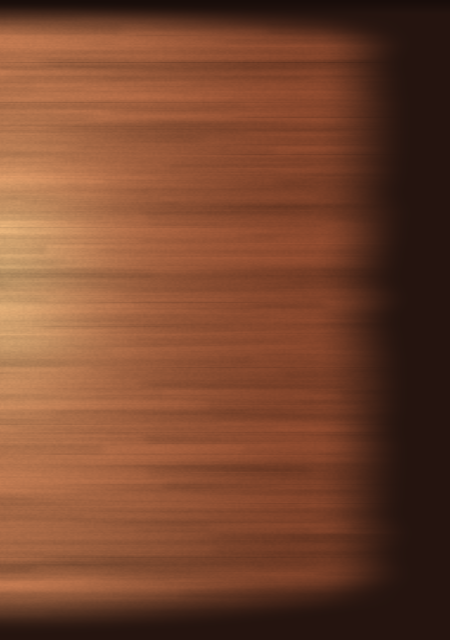
A Shadertoy shader for this texture:

```glsl
// Horizontal wood grain lit from the left, sinking into dark rounded borders.
#define GLOW_CENTER vec2(-0.02, 0.56)
#define GLOW_SIZE vec2(0.21, 0.19)
#define GLOW_COLOR vec3(0.84, 0.67, 0.46)
#define WOOD_LIGHT vec3(0.685, 0.425, 0.280)
#define WOOD_DEEP vec3(0.510, 0.265, 0.165)
#define SHADOW_COLOR vec3(0.145, 0.080, 0.060)
#define STREAK_CONTRAST 0.34
#define BOARD_CONTRAST 0.10
#define SEAM_STRENGTH 0.16
#define GRAIN_STRENGTH 0.05

float hash(vec2 p) {
    vec3 q = fract(vec3(p.xyx) * 0.1031);
    q += dot(q, q.yzx + 33.33);
    return fract((q.x + q.y) * q.z);
}

float noise(vec2 p) {
    vec2 cell = floor(p);
    vec2 f = fract(p);
    f = f * f * (3.0 - 2.0 * f);
    float low = mix(hash(cell), hash(cell + vec2(1, 0)), f.x);
    float high = mix(hash(cell + vec2(0, 1)), hash(cell + vec2(1, 1)), f.x);
    return mix(low, high, f.y);
}

// Layered noise drawn out along x, centred on zero.
float streaks(vec2 uv) {
    float sum = 0.0;
    float weight = 0.40;
    vec2 scale = vec2(1.6, 24.0);
    for (int i = 0; i < 4; i++) {
        sum += weight * (noise(uv * scale + float(i) * 17.3) - 0.5);
        scale *= vec2(1.5, 2.05);
        weight *= 0.72;
    }
    return sum;
}

// Narrow strips cut into lengths, each with its own tone.
float boards(vec2 uv, float rows, float seed) {
    float y = uv.y * rows + 0.45 * noise(vec2(uv.x * 3.0, uv.y * rows * 0.5) + seed);
    float row = floor(y);
    float x = uv.x * mix(1.2, 3.2, hash(vec2(row, seed))) + 7.0 * hash(vec2(row, seed + 4.0));
    float piece = floor(x);
    float joint = smoothstep(0.90, 1.0, fract(x));
    float tone = mix(hash(vec2(piece, row + seed)), hash(vec2(piece + 1.0, row + seed)), joint);
    float f = fract(y);
    float edge = smoothstep(0.0, 0.18, f) * smoothstep(1.0, 0.82, f);
    return (tone - 0.5) * edge;
}

// Thin lines between strips, present over random spans.
float seams(vec2 uv, float rows) {
    float y = uv.y * rows;
    float row = floor(y);
    float offset = 0.2 + 0.6 * hash(vec2(row, 61.0));
    float line = 1.0 - smoothstep(0.02, 0.09, abs(fract(y) - offset));
    float span = noise(vec2(uv.x * 2.5 + 9.0 * hash(vec2(row, 5.0)), row * 3.0));
    return line * smoothstep(0.50, 0.75, span) * (hash(vec2(row, 23.0)) - 0.3);
}

// Broad tonal bands: height, half width, strength, and x where they peak.
float bands(vec2 uv) {
    vec4 band[10] = vec4[10](
        vec4(0.680, 0.009, -0.17, 0.65), vec4(0.570, 0.014, -0.19, 0.75),
        vec4(0.355, 0.012, -0.13, 0.45), vec4(0.268, 0.012, -0.15, 0.55),
        vec4(0.115, 0.014, -0.20, 0.20), vec4(0.090, 0.009, 0.18, 0.05),
        vec4(0.895, 0.011, -0.10, 0.40), vec4(0.930, 0.012, 0.10, 0.10),
        vec4(0.720, 0.009, 0.13, 0.00), vec4(0.515, 0.012, 0.08, 0.10));
    float sum = 0.0;
    float wobble = 0.006 * (noise(vec2(uv.x * 5.0, uv.y * 12.0)) - 0.5);
    for (int i = 0; i < 10; i++) {
        float dy = (uv.y + wobble - band[i].x) / band[i].y;
        float dx = (uv.x - band[i].w) / 0.36;
        sum += band[i].z * exp(-dy * dy - dx * dx);
    }
    return sum;
}

// Light left after the top, bottom and right borders fall away.
float borderLight(vec2 uv) {
    float ragged = 0.035 * (noise(vec2(uv.x * 2.0, uv.y * 30.0)) - 0.5);
    float right = 1.0 - smoothstep(0.70, 0.91, uv.x + ragged);
    float top = 1.0 - smoothstep(0.935, 1.0, uv.y + 0.035 * uv.x * uv.x);
    float bottom = smoothstep(0.008, 0.085, uv.y - 0.055 * uv.x * uv.x);
    return right * top * bottom;
}

void mainImage(out vec4 fragColor, in vec2 fragCoord) {
    vec2 uv = fragCoord / iResolution.xy;

    // Base tone and warm side light
    vec3 color = mix(WOOD_LIGHT, WOOD_DEEP, smoothstep(0.0, 0.75, uv.x));
    color *= 1.0 - 0.12 * smoothstep(0.30, 0.05, uv.y);
    vec2 g = (uv - GLOW_CENTER) / GLOW_SIZE;
    float glow = exp(-dot(g, g));
    glow *= 0.9 + 0.5 * streaks(uv + 3.0);
    color = mix(color, GLOW_COLOR, clamp(glow, 0.0, 1.0));

    // Wood figure
    float tone = 1.0 + STREAK_CONTRAST * streaks(uv) + bands(uv);
    tone += BOARD_CONTRAST * (boards(uv, 58.0, 2.0) + 0.7 * boards(uv, 119.0, 8.0));
    tone -= SEAM_STRENGTH * seams(uv, 64.0);
    tone += GRAIN_STRENGTH * (noise(uv * vec2(190.0, 420.0)) - 0.5);
    color *= tone;

    // Dark borders
    color = mix(SHADOW_COLOR, color, borderLight(uv));
    color *= 1.0 - 0.35 * smoothstep(0.975, 1.0, uv.y);
    fragColor = vec4(clamp(color, 0.0, 1.0), 1.0);
}
```
